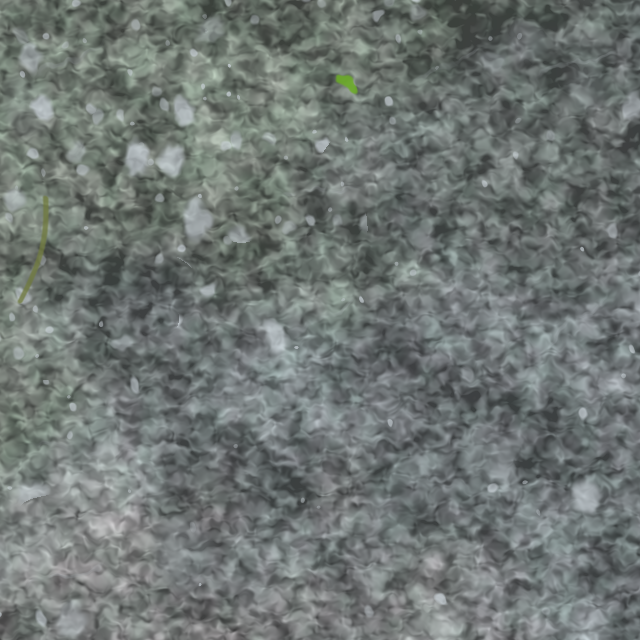
Give the GLSL for this texture, as a WebGL 1 fragment shader.

```glsl
precision highp float;
// Weathered grey stone: rotated layers of value noise give the mottled grain,
// a mossy tint gathers at the upper left, and ragged pale lichen spots, faint
// scratches, a thin twig and a small leaf are laid over it.
uniform vec2 u_resolution;

#define MEAN_TONE 0.462
#define BLOTCH 0.19
#define CLUMP 0.19
#define GRAIN 0.27
#define FINE_GRAIN 0.18
#define MOSS_AMOUNT 0.85
#define LICHEN_OPACITY 0.88
#define RAGGEDNESS 0.012
#define SCRATCH_OPACITY 0.3

const vec3 COOL_TINT = vec3(0.945, 1.005, 1.020);
const vec3 MOSS_TINT = vec3(0.940, 1.020, 0.930);
const vec3 WARM_TINT = vec3(1.000, 1.000, 0.985);
const vec3 LICHEN = vec3(0.73, 0.76, 0.78);
const vec3 TWIG = vec3(0.44, 0.48, 0.25);
const vec3 LEAF = vec3(0.42, 0.68, 0.14);

float hash(vec2 p) {
  return fract(sin(dot(p, vec2(127.1, 311.7))) * 43758.5453);
}

float noise(vec2 p) {
  vec2 cell = floor(p), f = fract(p);
  f = f * f * (3.0 - 2.0 * f);
  float low = mix(hash(cell), hash(cell + vec2(1.0, 0.0)), f.x);
  float high = mix(hash(cell + vec2(0.0, 1.0)), hash(cell + 1.0), f.x);
  return mix(low, high, f.y);
}

vec2 rotate(vec2 p, float a) {
  float c = cos(a), s = sin(a);
  return vec2(c * p.x - s * p.y, s * p.x + c * p.y);
}

// Noise centred on zero, turned so that its lattice does not show.
float layer(vec2 p, float frequency, float angle) {
  return noise(rotate(p, angle) * frequency + angle * 17.0) - 0.5;
}

float segment(vec2 p, vec2 a, vec2 b) {
  vec2 ab = b - a;
  return length(p - a - ab * clamp(dot(p - a, ab) / dot(ab, ab), 0.0, 1.0));
}

// Scattered soft spots, one at most per cell; radii in canvas units.
float spots(vec2 p, float cells, float density, float smallest, float largest) {
  vec2 home = floor(p * cells);
  float cover = 0.0;
  for (int j = -1; j <= 1; j++) {
    for (int i = -1; i <= 1; i++) {
      vec2 id = home + vec2(float(i), float(j));
      vec2 key = id + cells * 3.7;
      vec2 centre = (id + vec2(hash(key), hash(key + 41.3))) / cells;
      float pick = hash(key + 83.1);
      float radius = mix(smallest, largest, pow(hash(key + 19.7), 2.0));
      vec2 d = rotate(p - centre, 0.6 * (pick - 0.5));
      d.y /= mix(0.85, 1.6, hash(key + 7.9));
      float shape = 1.0 - smoothstep(0.65 * radius, 1.25 * radius, length(d));
      float strength = mix(0.4, 1.0, hash(key + 61.9));
      cover = max(cover, shape * strength * step(pick, density));
    }
  }
  return cover;
}

// Faint broken lines, one at most per cell.
float scratches(vec2 p) {
  vec2 id = floor(p * 5.0);
  vec2 d = rotate(fract(p * 5.0) - 0.5, -mix(-0.2, 1.0, hash(id + 5.3)));
  d.y += 0.05 * sin(d.x * 8.0);
  float line = 1.0 - smoothstep(0.006, 0.024, abs(d.y));
  float ends = 1.0 - smoothstep(0.15, 0.42, abs(d.x));
  return line * ends * step(hash(id + 9.1), 0.4) * noise(p * 60.0);
}

void main() {
  vec2 p = gl_FragCoord.xy / u_resolution;
  vec2 warp = vec2(layer(p, 45.0, 0.4), layer(p, 45.0, 2.1));
  vec2 ragged = p + RAGGEDNESS * warp
    + 0.5 * RAGGEDNESS * vec2(layer(p, 110.0, 1.3), layer(p, 110.0, 2.9));

  // Broad zones: moss, a dark damp corner, and warmer ground below.
  float drift = layer(p, 4.0, 0.7) + 0.5 * layer(p, 11.0, 1.9);
  float corner = p.y - 0.75 * p.x;
  float moss = smoothstep(-0.05, 0.6, corner + 0.5 * drift);
  float damp = 1.0 - smoothstep(0.08, 0.32, length(p - vec2(0.83, 0.77)) + 0.12 * drift);
  float warm = smoothstep(0.45, 0.0, p.y + 0.4 * p.x + 0.4 * drift);

  // Stone tone, from broad blotches down to fine grain.
  vec2 g = ragged * vec2(0.85, 1.1);
  float tone = MEAN_TONE + BLOTCH * layer(p, 8.0, 0.5)
    + CLUMP * layer(ragged, 31.0, 1.1) + GRAIN * layer(g, 82.0, 0.25)
    + FINE_GRAIN * layer(g, 155.0, 0.8);
  tone += 0.035 * warm - 0.03 * moss - 0.05 * damp;
  tone = max(tone, 0.25);
  vec3 tint = mix(COOL_TINT, WARM_TINT, 0.8 * warm);
  tint = mix(tint, MOSS_TINT, MOSS_AMOUNT * max(moss, 0.4 * damp));
  tint.rb += 0.07 * layer(p, 38.0, 1.7) * vec2(1.0, 0.6);
  vec3 color = tone * tint;

  // Lichen in three sizes, thickest where the moss grows.
  float haze = spots(ragged, 6.0, 0.25, 0.03, 0.06) * 0.35;
  float large = spots(ragged, 13.0, 0.06 + 0.33 * moss, 0.009, 0.024);
  float small = spots(p + 0.5 * (ragged - p), 27.0, 0.07 + 0.13 * moss, 0.003, 0.009);
  float lichen = max(haze, max(large, small)) * LICHEN_OPACITY;
  lichen = max(lichen, SCRATCH_OPACITY * scratches(ragged));
  vec3 crust = LICHEN * (1.0 + 0.45 * (tone - MEAN_TONE));
  color = mix(color, crust, lichen);

  // Fallen twig and leaf.
  vec2 bend = p - vec2(0.014 * sin((p.y - 0.53) * 19.0), 0.0);
  float twig = segment(bend, vec2(0.032, 0.53), vec2(0.07, 0.69));
  color = mix(color, TWIG, 0.8 * (1.0 - smoothstep(0.002, 0.006, twig)));
  float leaf = segment(ragged, vec2(0.533, 0.874), vec2(0.552, 0.862));
  color = mix(color, LEAF, 0.85 * (1.0 - smoothstep(0.004, 0.009, leaf)));

  gl_FragColor = vec4(clamp(color, 0.0, 1.0), 1.0);
}
```
